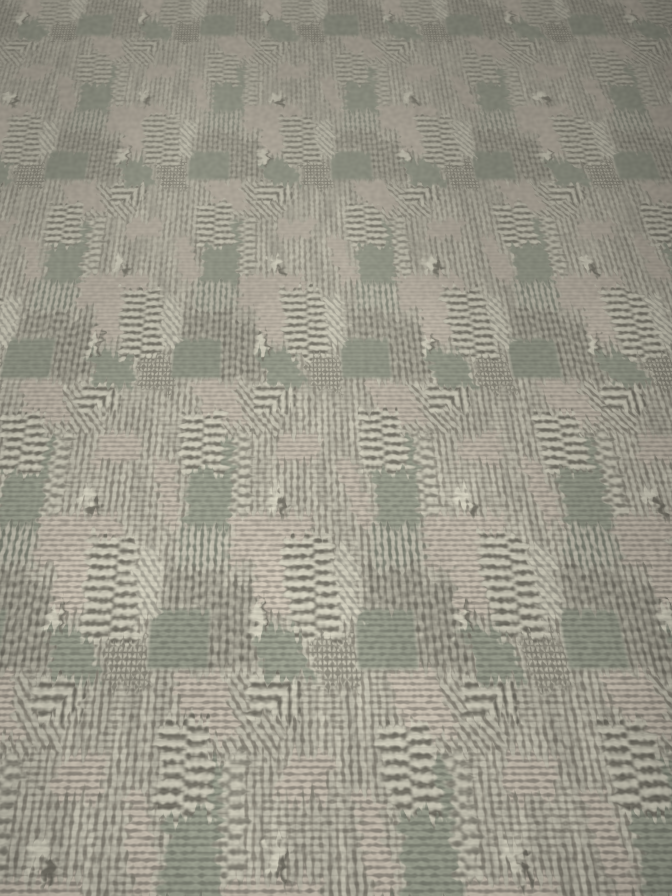
A WebGL 1 fragment shader for this texture:

```glsl
precision highp float;
// Woven patchwork carpet of ribbed, barred and plain blocks, receding in perspective.

uniform vec2 u_resolution;

const vec3 PALE = vec3(0.735, 0.725, 0.665);
const vec3 STONE = vec3(0.69, 0.68, 0.625);
const vec3 SHADE = vec3(0.43, 0.42, 0.38);
const vec3 UMBER = vec3(0.515, 0.50, 0.455);
const vec3 ROSE = vec3(0.69, 0.66, 0.61);
const vec3 SAGE = vec3(0.535, 0.55, 0.495);

vec2 gradientAt(vec2 p) {
  float h = fract(sin(dot(p, vec2(127.1, 311.7))) * 43758.5);
  return vec2(cos(6.2832 * h), sin(6.2832 * h));
}

// Gradient noise, roughly -0.7 to 0.7
float noise(vec2 p) {
  vec2 i = floor(p), f = fract(p);
  vec2 s = f * f * f * (f * (f * 6.0 - 15.0) + 10.0);
  float a = dot(gradientAt(i), f);
  float b = dot(gradientAt(i + vec2(1.0, 0.0)), f - vec2(1.0, 0.0));
  float c = dot(gradientAt(i + vec2(0.0, 1.0)), f - vec2(0.0, 1.0));
  float d = dot(gradientAt(i + 1.0), f - 1.0);
  return mix(mix(a, b, s.x), mix(c, d, s.x), s.y);
}

// Stripes; phase in cycles, footprint in cycles per sample, slub breaks the line
float stripes(float phase, float footprint, float slub) {
  float wave = abs(fract(phase) - 0.5) * 2.0 + slub;
  float blur = 0.2 + footprint;
  float line = smoothstep(0.38 - blur, 0.38 + blur, wave);
  return mix(0.6, line, 1.0 - smoothstep(0.2, 0.65, footprint));
}

// Offset from a centre on the repeating unit cell
vec2 wrapped(vec2 c, vec2 centre) {
  return fract(c - centre + 0.5) - 0.5;
}

// Lays a weave over a block: box is left, bottom, right, top
vec3 lay(vec3 under, vec3 weave, vec2 c, vec2 soft, vec4 box, float slant) {
  vec2 d = wrapped(c, 0.5 * (box.xy + box.zw));
  d.x -= slant * d.y;
  vec2 inside = smoothstep(-soft, soft, 0.5 * (box.zw - box.xy) - abs(d));
  return mix(under, weave, inside.x * inside.y);
}

// Colour of one carpet repeat at cell position c
vec3 carpet(vec2 c, vec2 foot) {
  vec2 soft = foot + 0.006;
  float slub = 0.7 * noise(c * vec2(38.0, 50.0));
  float thread = stripes(c.y * 60.0, foot.y * 60.0, slub);
  float ribLine = stripes(c.x * 28.0, foot.x * 28.0, slub);
  float shift = smoothstep(-soft.x, soft.x, sin(15.708 * fract(c.x)) / 15.708);
  float barA = stripes(c.y * 29.0, foot.y * 29.0, 0.6 * slub);
  float barB = stripes(c.y * 29.0 + 0.5, foot.y * 29.0, 0.6 * slub);
  float barLine = mix(barB, barA, shift);
  float fine = max(foot.x * 24.0, foot.y * 26.0);
  float twillLine = stripes(c.x * 22.0 + c.y * 26.0, fine, slub);
  float crossLine = stripes(c.x * 22.0 - c.y * 26.0, fine, slub);
  vec2 bend = wrapped(c, vec2(0.0, 0.2)) * vec2(22.0, 27.0);
  float bendLine = stripes(max(bend.x, bend.y), fine, 0.5 * slub);

  // Weaves
  vec3 rib = mix(UMBER, STONE, ribLine);
  vec3 bars = mix(SHADE, PALE, barLine);
  vec3 rose = mix(ROSE * 0.84, ROSE * 1.04, thread);
  vec3 sage = mix(SAGE * 0.93, SAGE * 1.04, thread);
  vec3 twill = mix(UMBER, STONE, twillLine);
  vec3 check = mix(SHADE, PALE, 0.25 + 0.6 * abs(twillLine - crossLine));
  vec3 pale = mix(STONE * 0.86, PALE, twillLine);
  vec3 grid = mix(SHADE, STONE, 0.55 * ribLine + 0.25 * barLine);
  vec3 bent = mix(SHADE, PALE, bendLine);
  vec3 comb = mix(SAGE * 0.87, STONE, ribLine);

  // Ground: ribs that drift into cross threads, in upright streaks
  float drift = smoothstep(0.0, 0.25, noise(c * vec2(9.0, 6.0) + 7.0));
  vec3 col = mix(rib, mix(UMBER, STONE, 0.5 * ribLine + 0.5 * thread), drift);
  col *= 1.0 + 0.12 * noise(c * vec2(16.0, 5.0));

  // Interlocking threads make the block edges ragged
  vec2 ragged = vec2(noise(c * vec2(9.0, 27.0)), noise(c * vec2(27.0, 9.0) + 20.0));
  vec2 e = c + 0.02 * (vec2(barA, ribLine) - 0.5) + 0.05 * ragged;

  // Lower half of the repeat
  col = lay(col, twill, e, soft, vec4(0.74, 0.08, 1.06, 0.27), 0.3);
  col = lay(col, rose, e, soft, vec4(0.57, 0.12, 0.80, 0.29), -0.6);
  col = lay(col, bent, e, soft, vec4(-0.12, 0.17, 0.12, 0.27), 0.0);
  col = lay(col, grid, e, soft, vec4(0.68, 0.30, 0.92, 0.55), 0.0);
  col = lay(col, check, e, soft, vec4(0.20, 0.25, 0.39, 0.41), -0.3);
  col = lay(col, sage, e, soft, vec4(-0.07, 0.27, 0.15, 0.42), -0.6);
  col = lay(col, sage * 0.97, c, soft, vec4(0.395, 0.30, 0.68, 0.475), 0.0);

  // Upper half
  col = lay(col, grid, e, soft, vec4(0.45, 0.48, 0.75, 0.61), 0.0);
  col = lay(col, comb, e, soft, vec4(0.50, 0.61, 0.76, 0.74), 0.0);
  col = lay(col, pale, e, soft, vec4(0.31, 0.44, 0.42, 0.67), 0.0);
  col = lay(col, rose, e, soft, vec4(0.78, 0.61, 1.20, 0.78), 0.0);
  col = lay(col, rose * 1.03, e, soft, vec4(-0.10, 0.46, 0.06, 0.66), 0.0);
  col = lay(col, bars, e, soft, vec4(0.06, 0.39, 0.31, 0.71), -0.15);
  col = lay(col, rose, e, soft, vec4(0.38, 0.75, 0.48, 0.98), -0.35);
  col = lay(col, sage, e, soft, vec4(0.54, 0.74, 0.77, 0.94), 0.0);
  col = lay(col, sage, e, soft, vec4(0.70, 0.90, 0.80, 1.06), 0.0);
  col = lay(col, bars, e, soft, vec4(0.48, 0.93, 0.72, 1.16), -0.12);
  col = lay(col, mix(bars, STONE, 0.3), e, soft, vec4(0.77, 0.78, 0.87, 1.09), 0.0);
  col = lay(col, rose, e, soft, vec4(0.02, 0.97, 0.25, 1.07), 0.5);

  // Small bright tips with their shadows
  col = lay(col, SHADE, e, soft, vec4(0.03, 0.78, 0.07, 0.83), 0.0);
  col = lay(col, PALE * 1.04, e, soft, vec4(-0.03, 0.81, 0.03, 0.87), 0.3);
  col = lay(col, SHADE, e, soft, vec4(0.94, 0.40, 0.96, 0.50), 0.0);
  col = lay(col, PALE * 1.03, e, soft, vec4(0.89, 0.41, 0.94, 0.48), 0.2);
  return col * mix(0.93, 1.04, thread);
}

void main() {
  // Floor plane: cells narrow and shorten towards the top
  vec2 p = gl_FragCoord.xy / u_resolution;
  float depth = 1.974 - p.y;
  vec2 floorPos = vec2((p.x - 0.409) * 5.475, 7.398) / depth;
  vec2 foot = vec2(0.01426, 0.01445 / depth) / depth;

  // Haze with distance, then soft light with darker corners
  vec3 col = carpet(floorPos, foot);
  col = mix(col, STONE * 0.88, 0.25 * smoothstep(0.5, 1.0, p.y));
  vec2 fromCentre = p - vec2(0.45, 0.46);
  float light = 1.09 - 0.5 * dot(fromCentre, fromCentre) - 0.08 * p.x * p.y;
  float wear = 0.06 * noise(p * vec2(5.0, 7.0));
  float grain = 0.07 * noise(p * vec2(120.0, 200.0));
  gl_FragColor = vec4(col * (light + wear + grain), 1.0);
}
```
